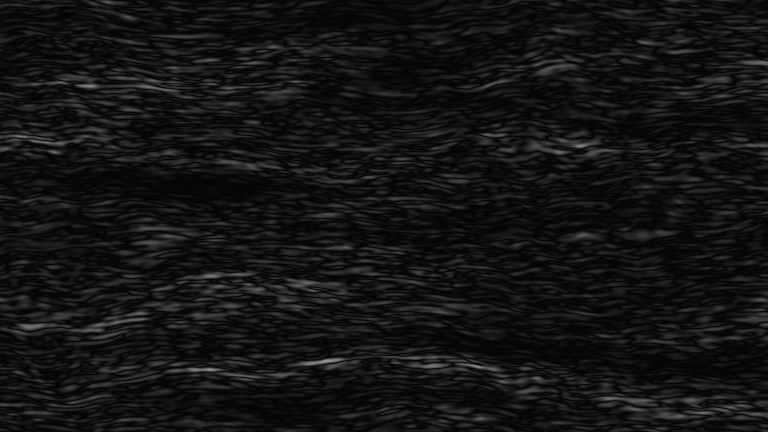
Give the GLSL for this texture, as a Shadertoy shader.

```glsl
// Dark seismic section: faint grey, gently bent horizontal streaks on near-black.

const vec3 FLOOR_COLOR = vec3(0.010, 0.009, 0.010);
const vec3 STREAK_COLOR = vec3(1.0, 0.99, 1.0);

vec3 hash3(vec2 cell, float seed) {
    vec3 q = fract(vec3(cell.xyx + seed * 17.3) * vec3(0.1031, 0.1030, 0.0973));
    q += dot(q, q.yxz + 33.33);
    return fract((q.xxy + q.yzz) * q.zyx);
}

// Cellular noise: one signed, tilted, soft lens per cell, summed.
float streaks(vec2 p, vec2 cellSize, float tilt, float seed) {
    vec2 q = p / cellSize;
    // Stagger the columns so that cell borders do not line up.
    q.x += 0.37 * sin(floor(q.y) * 0.0 + q.y * 0.11 + seed);
    vec2 base = floor(q);
    float sum = 0.0;
    for (int j = -2; j <= 2; j++) {
        for (int i = -1; i <= 1; i++) {
            vec2 cell = base + vec2(i, j);
            vec3 h = hash3(cell + 200.0, seed);
            vec2 d = q - cell - h.xy;
            d.y += d.x * tilt * (fract(h.z * 37.0) * 2.0 - 1.0);
            float lens = max(0.0, 1.0 - dot(d, d));
            sum += (h.z * 2.0 - 1.0) * lens * lens * lens;
        }
    }
    return sum;
}

// Layered sines fold the strata into low arches and ripples.
float foldOffset(vec2 p) {
    float broad = 0.014 * sin(4.1 * p.x + 5.0 * p.y + 0.6);
    float arches = 0.009 * sin(11.0 * p.x - 9.0 * p.y + 2.0 * sin(6.0 * p.y));
    float ripples = 0.0035 * sin(27.0 * p.x + 23.0 * p.y + 3.0 * sin(5.0 * p.x));
    return broad + arches * (0.6 + 0.4 * sin(7.0 * p.y + 2.0 * p.x)) + ripples;
}

void mainImage(out vec4 fragColor, in vec2 fragCoord) {
    vec2 p = fragCoord / iResolution.y;
    vec2 strata = p + vec2(0.0, foldOffset(p));

    // Broad patches make some beds loud and others quiet.
    float loudness = exp(0.9 * streaks(strata, vec2(0.42, 0.055), 0.3, 1.0));
    float bedding = exp(0.8 * streaks(strata, vec2(0.60, 0.024), 0.2, 2.0));

    // Short grains, medium streaks and long reflectors.
    float grains = 0.095 * streaks(strata, vec2(0.024, 0.0075), 0.45, 3.0);
    float medium = 0.140 * streaks(strata, vec2(0.055, 0.0085), 0.45, 4.0);
    float reflectors = 0.120 * bedding * streaks(strata, vec2(0.130, 0.0090), 0.5, 5.0);

    // Rectify the signed signal, rounding off its zero crossings.
    float signal = loudness * (grains + medium + reflectors);
    float brightness = sqrt(signal * signal + 0.0001);

    // Soft shoulder keeps the strongest streaks mid grey.
    brightness /= 1.0 + 0.35 * brightness;
    fragColor = vec4(FLOOR_COLOR + STREAK_COLOR * brightness, 1.0);
}
```
